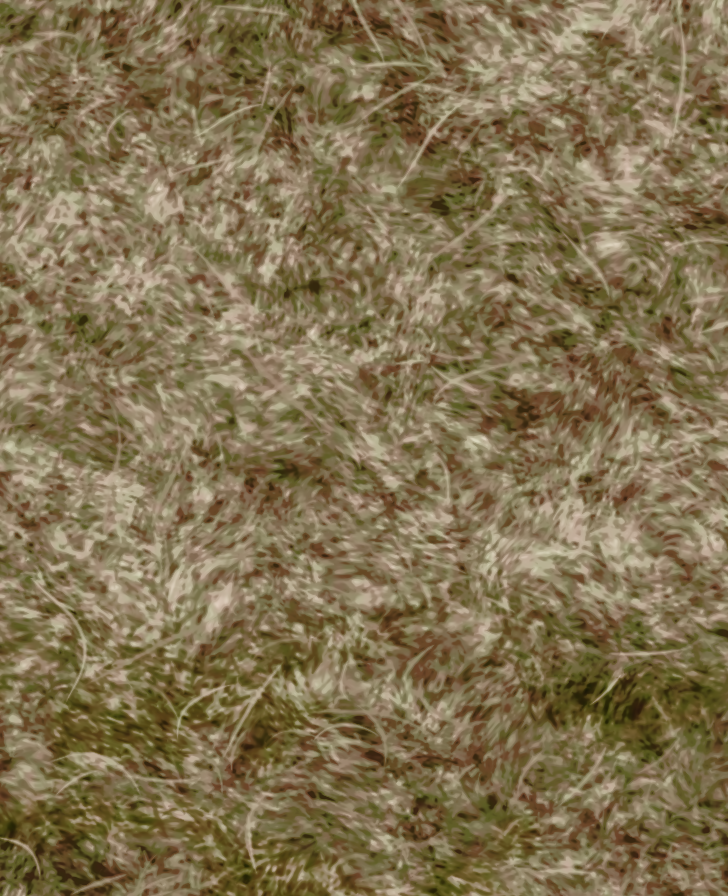
This texture is drawn by a WebGL 1 fragment shader. Its source:

```glsl
precision highp float;
// Draws a rough slope of dry, matted grass with green and mossy patches.

uniform vec2 u_resolution;

#define LEAN -0.3         // main direction of the lying grass, radians
#define SPREAD 2.1        // range of blade angles around it
#define BLADE_CELL 0.018  // spacing of the finest blades
#define BLADE_WIDTH 0.0026
#define STALK_CELL 0.12   // spacing of the long pale stalks
#define SOFTNESS 0.0024   // edge blur
#define CONTRAST 0.95
#define BRIGHTNESS 0.2
#define PATCHINESS 4.0    // strength of the broad light and dark areas
#define CLUMPING 1.9      // strength of the small tufts and gaps

const vec3 SOIL  = vec3(0.21, 0.15, 0.055);
const vec3 GREEN = vec3(0.39, 0.36, 0.16);
const vec3 BROWN = vec3(0.41, 0.28, 0.15);
const vec3 THATCH = vec3(0.49, 0.43, 0.31);
const vec3 STRAW = vec3(0.60, 0.54, 0.43);
const vec3 PALE  = vec3(0.74, 0.69, 0.59);
const vec3 BLEACHED = vec3(0.88, 0.84, 0.76);
const vec3 MOSS  = vec3(0.40, 0.35, 0.05);

float hash(vec2 p) {
  return fract(sin(dot(p, vec2(12.9898, 78.233))) * 43758.5453);
}

float noise(vec2 p) {
  vec2 i = floor(p), f = fract(p);
  f = f * f * (3.0 - 2.0 * f);
  return mix(mix(hash(i), hash(i + vec2(1.0, 0.0)), f.x),
             mix(hash(i + vec2(0.0, 1.0)), hash(i + 1.0), f.x), f.y);
}

float fbm(vec2 p) {
  return 0.55 * noise(p) + 0.3 * noise(p * 2.1 + 7.3) + 0.15 * noise(p * 4.3 + 3.1);
}

vec2 turn(vec2 p, float a) {
  float c = cos(a), s = sin(a);
  return vec2(c * p.x + s * p.y, c * p.y - s * p.x);
}

// Fine fibres stretched along one direction, roughly -1 to 1
float fibres(vec2 p, float angle) {
  vec2 q = turn(p, angle);
  return 1.2 * (noise(q * vec2(32.0, 75.0)) - 0.5)
       + 2.3 * (noise(q * vec2(85.0, 150.0) + 19.0) - 0.5)
       + 2.1 * (noise(q * vec2(150.0, 260.0) + 41.0) - 0.5);
}

// Coverage of one tapered, bent blade centred on the origin
float blade(vec2 q, float halfLength, float width, float bend) {
  float along = q.x / halfLength;
  float taper = 1.0 - along * along;
  float d = abs(q.y + bend * q.x * along) - width * taper;
  return smoothstep(SOFTNESS, -SOFTNESS, d) * smoothstep(0.0, 0.3, taper);
}

// Lays one scattered layer of blades over a tone; range holds their tones
float layBlades(vec2 p, float tone, float cell, float width, float curl,
                float share, vec2 range, float seed) {
  vec2 home = floor(p / cell);
  for (int y = -1; y <= 1; y++) {
    for (int x = -1; x <= 1; x++) {
      vec2 id = home + vec2(float(x), float(y));
      vec2 key = id + seed;
      vec2 root = (id + vec2(hash(key), hash(key + 31.7))) * cell;
      float upright = smoothstep(0.55, 0.75, noise(root * 7.0 + 11.0));
      float angle = LEAN + SPREAD * (hash(key + 57.1) - 0.5) + 1.4 * upright;
      float reach = cell * mix(0.3, 0.85, hash(key + 83.9));
      float bend = curl * (hash(key + 12.3) * 1.3 - 0.3);
      float present = step(hash(key + 71.3), share);
      vec2 q = turn(p - root, angle);
      float light = mix(range.x, range.y, hash(key + 44.7));
      tone = mix(tone, light, 0.72 * present * blade(q, reach, width, bend));
    }
  }
  return tone;
}

void main() {
  vec2 p = gl_FragCoord.xy / u_resolution.y;
  float low = smoothstep(0.42, 0.15, p.y);

  // Matted ground, with two fibre directions mixed in patches
  vec2 warp = vec2(noise(p * 14.0), noise(p * 14.0 + 23.0)) - 0.5;
  vec2 w = p + 0.03 * warp;
  float tuft = smoothstep(0.48, 0.7, noise(p * 9.0 + 5.0));
  float ground = mix(fibres(w, LEAN), fibres(w, LEAN + 1.4), tuft);
  float tone = ground;

  // Short blades, blended back into the ground
  for (int i = 0; i < 5; i++) {
    float k = float(i);
    tone = layBlades(p + 0.008 * warp, tone, BLADE_CELL * (1.0 + 0.16 * k),
                     BLADE_WIDTH * (0.85 + 0.08 * k), 0.3, 0.85,
                     vec2(-1.9, 2.1), 17.0 * k + 3.0);
  }
  tone = 0.78 * tone + 0.4 * ground;

  // Broad light and dark areas and small tufts, darker towards the bottom
  float patches = 0.5 * fbm(p * vec2(4.5, 8.0) + 2.0)
                + 0.5 * fbm(turn(p, LEAN) * vec2(11.0, 19.0) + 37.0) - 0.5;
  float clumps = 0.6 * noise(turn(w, LEAN) * vec2(26.0, 40.0) + 71.0)
               + 0.4 * noise(turn(w, 0.9) * vec2(42.0, 64.0) + 13.0) - 0.5;
  tone = CONTRAST * tone + BRIGHTNESS + PATCHINESS * patches + CLUMPING * clumps - 0.65 * low;

  // Long arching stalks stay pale on any ground
  for (int i = 0; i < 3; i++) {
    float k = float(i);
    tone = layBlades(p + 0.02 * warp, tone, STALK_CELL * (1.0 - 0.25 * k),
                     BLADE_WIDTH * (1.1 - 0.1 * k), 0.25 + 0.5 * low, 0.15 + 0.2 * low,
                     vec2(0.8, 2.3), 140.0 + 29.0 * k);
  }

  // Tone to colour
  float greenness = smoothstep(0.42, 0.58, 0.7 * fbm(p * vec2(8.0, 11.0) + 60.0)
                                         + 0.3 * noise(p * 55.0 + 4.0));
  vec3 color = mix(SOIL, mix(BROWN, GREEN, greenness), smoothstep(-2.3, -1.0, tone));
  color = mix(color, THATCH, smoothstep(-0.95, -0.1, tone));
  color = mix(color, STRAW, smoothstep(-0.1, 0.75, tone));
  color = mix(color, PALE, smoothstep(0.75, 1.65, tone));
  color = mix(color, BLEACHED, smoothstep(1.7, 3.4, tone));

  // Moss in the low part and a slight rosy to green drift
  float moss = low * smoothstep(0.5, 0.66, fbm(p * vec2(7.0, 9.0) + 33.0));
  color = mix(color, MOSS * (0.95 + 0.25 * tone), 0.6 * moss * smoothstep(0.9, -0.2, tone));
  color += (noise(p * 90.0 + 9.0) - 0.5) * vec3(0.05, -0.03, 0.03);
  gl_FragColor = vec4(clamp(color, 0.0, 1.0), 1.0);
}
```
